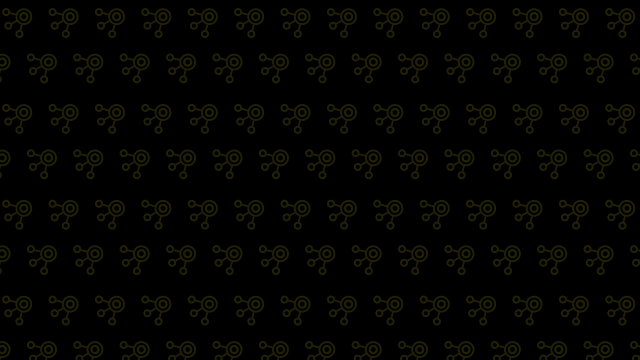
Write a Shadertoy shader that draws this pattern.

```glsl
// Dim olive hub-and-node motifs on black, set in two interleaved lattices.
// Each lattice folds the plane into cells; a motif is a union of ring and
// segment distances, smoothed over one pixel.

// Lengths are in units of 1/648 of the canvas height.
const float UNITS_HIGH = 648.0;
const vec2 PITCH = vec2(83.5, 172.5);        // spacing within one lattice
const vec2 FIRST_HUB = vec2(42.9, 30.0);     // from the top left corner
const vec2 STAGGER = vec2(44.5, 81.7);       // second lattice, right and down
const vec2 MOTIF_CENTRE = vec2(-12.0, 12.0); // from the hub, y down

const float HUB_RADIUS = 13.4;
const float HUB_WIDTH = 3.4;
const float CORE_RADIUS = 6.3;
const float CORE_WIDTH = 4.0;
const float NODE_RADIUS = 5.4;
const float NODE_WIDTH = 3.6;
const float LINK_WIDTH = 3.2;

const vec3 BACKGROUND = vec3(0.0);
const vec3 INK = vec3(0.132, 0.128, 0.030);

float ring(vec2 p, float radius, float width) {
    return abs(length(p) - radius) - 0.5 * width;
}

float segment(vec2 p, vec2 a, vec2 b, float width) {
    vec2 ab = b - a;
    float t = clamp(dot(p - a, ab) / dot(ab, ab), 0.0, 1.0);
    return length(p - a - t * ab) - 0.5 * width;
}

// A satellite ring joined to the rim of the hub
float satellite(vec2 p, vec2 node) {
    vec2 outward = normalize(node);
    float link = segment(p, outward * HUB_RADIUS, node - outward * NODE_RADIUS, LINK_WIDTH);
    return min(link, ring(p - node, NODE_RADIUS, NODE_WIDTH));
}

// Distance to one motif, with its hub at the origin
float motif(vec2 p) {
    float d = min(ring(p, HUB_RADIUS, HUB_WIDTH), ring(p, CORE_RADIUS, CORE_WIDTH));
    d = min(d, satellite(p, vec2(-31.8, -8.3)));
    d = min(d, satellite(p, vec2(-28.0, 16.3)));
    return min(d, satellite(p, vec2(-8.0, 31.2)));
}

void mainImage(out vec4 fragColor, in vec2 fragCoord) {
    float pixel = UNITS_HIGH / iResolution.y;
    vec2 p = vec2(fragCoord.x, iResolution.y - fragCoord.y) * pixel;

    // Fold into each lattice, with the whole motif centred in its cell
    float d = UNITS_HIGH;
    for (int i = 0; i < 2; i++) {
        vec2 q = p - FIRST_HUB - float(i) * STAGGER - MOTIF_CENTRE;
        q = mod(q + 0.5 * PITCH, PITCH) - 0.5 * PITCH;
        d = min(d, motif(q + MOTIF_CENTRE));
    }

    float coverage = 1.0 - smoothstep(-0.6 * pixel, 0.6 * pixel, d);
    fragColor = vec4(mix(BACKGROUND, INK, coverage), 1.0);
}
```
